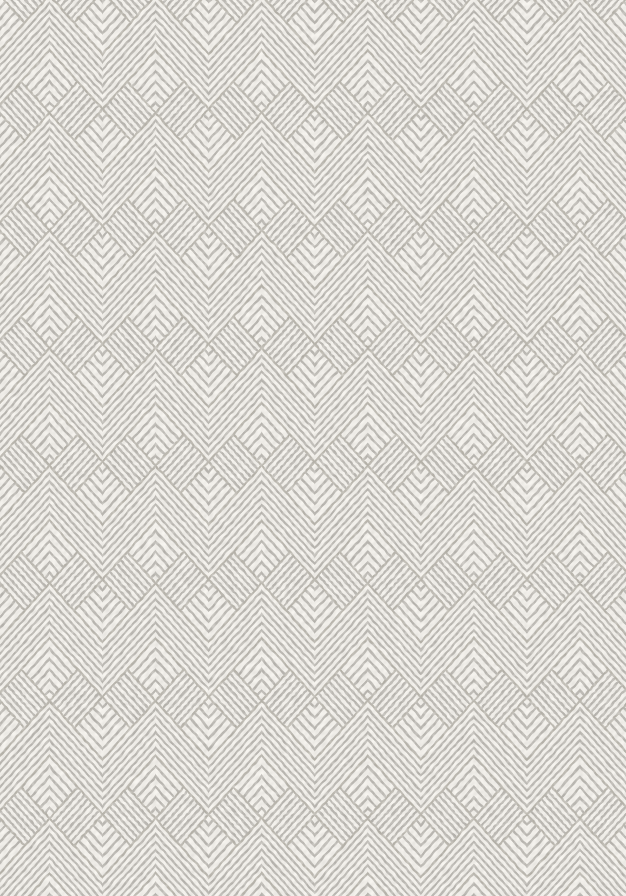
Write a WebGL 2 fragment shader that draws this pattern.

```glsl
#version 300 es
precision highp float;

uniform vec2 u_resolution;
out vec4 fragColor;

const vec2 REPEATS = vec2(5.9, 7.62);       // motifs across and down
const vec2 FIRST_PEAK = vec2(0.079, 0.126); // from the top left corner
const float PERIOD = 15.0;                  // row height in stripe pitches
const float RISE = 7.5;                     // zigzag height in pitches
const float BAND = 7.0;                     // chevron band, the rest is diamonds
const vec2 THREADS = vec2(150.0, 214.0);

const vec3 GROUND = vec3(0.940, 0.931, 0.912);
const vec3 STRIPE = vec3(0.718, 0.707, 0.685);
const vec3 SEAM = vec3(0.712, 0.698, 0.664);

vec2 hashGradient(vec2 cell) {
  vec3 p = fract(cell.xyx * vec3(0.1031, 0.1030, 0.0973));
  p += dot(p, p.yzx + 33.33);
  float angle = 6.28318 * fract((p.x + p.y) * p.z);
  return vec2(cos(angle), sin(angle));
}

float gradientNoise(vec2 p) {
  vec2 i = floor(p), f = fract(p);
  vec2 w = f * f * f * (f * (f * 6.0 - 15.0) + 10.0);
  vec2 e = vec2(1.0, 0.0);
  float a = dot(hashGradient(i), f);
  float b = dot(hashGradient(i + e.xy), f - e.xy);
  float c = dot(hashGradient(i + e.yx), f - e.yx);
  float d = dot(hashGradient(i + e.xx), f - e.xx);
  return mix(mix(a, b, w.x), mix(c, d, w.x), w.y);
}

// Coverage of a line of the given width at distance d
float lineMask(float d, float width, float blur) {
  return 1.0 - smoothstep(0.5 * (width - blur), 0.5 * (width + blur), d);
}

// Lines centred on every multiple of pitch
float stripes(float x, float pitch, float width, float blur) {
  float d = abs(fract(x / pitch + 0.5) - 0.5) * pitch;
  return lineMask(d, width, blur);
}

// x: depth below the zigzag, y: position across it
vec2 zigzagCoords(vec2 uv) {
  vec2 cell = (uv - FIRST_PEAK) * REPEATS;
  float side = abs(fract(cell.x + 0.5) - 0.5) * 2.0 * RISE;
  float depth = mod(cell.y * PERIOD - side, PERIOD);
  return vec2(depth, depth + 2.0 * side);
}

// x: stripe coverage, y: seam coverage
vec2 motif(vec2 zig, float blur) {
  float valley = BAND + 2.0 * RISE;
  float band = stripes(zig.x, 1.0, 0.42, blur);
  float hatch = stripes(zig.y - PERIOD, 1.0, 0.45, blur);
  float nested = stripes(zig.x - BAND, (PERIOD - BAND) / 6.0, 0.46, blur);

  float inDiamonds = step(BAND, zig.x);
  float inHatch = step(PERIOD, zig.y) * step(zig.y, valley);
  float fill = mix(band, mix(nested, hatch, inHatch), inDiamonds);

  // Seams outline the band and the diamonds
  float edge = min(abs(zig.x - BAND), min(zig.x, PERIOD - zig.x));
  float crossing = min(abs(zig.y - PERIOD), abs(zig.y - valley));
  float seam = lineMask(edge, 0.42, blur);
  seam = max(seam, inDiamonds * lineMask(crossing, 0.42, blur));
  return vec2(fill, seam);
}

// Interlaced threads, from -1 to 1
float weave(vec2 uv) {
  vec2 t = uv * THREADS * 3.14159;
  return sin(t.x + t.y) * cos(0.5 * (t.x - t.y));
}

void main() {
  vec2 uv = gl_FragCoord.xy / u_resolution;
  uv.y = 1.0 - uv.y;

  // Yarn fuzz plus the pixel size, in stripe pitches
  vec2 pixel = REPEATS * vec2(2.0 * RISE, PERIOD) / u_resolution;
  float blur = length(vec2(length(pixel), 0.15));

  // Uneven yarn bends the lines a little
  float slub = gradientNoise(uv * THREADS * vec2(0.6, 0.55));
  float fibre = gradientNoise(uv * THREADS * vec2(0.95, 1.1) + 37.0);
  vec2 zig = zigzagCoords(uv);
  vec2 cover = motif(zig + 0.18 * vec2(slub, fibre), blur);

  // Threads break up the stripes and shade the cloth
  float thread = weave(uv);
  float strength = clamp(0.90 + 0.15 * thread + 0.4 * fibre, 0.0, 1.0);
  vec3 color = mix(GROUND, STRIPE, cover.x * strength);
  vec3 seamed = mix(GROUND, SEAM, cover.y * strength);
  color = min(color, seamed);

  color += 0.014 * thread + 0.04 * slub;
  fragColor = vec4(clamp(color, 0.0, 1.0), 1.0);
}
```
